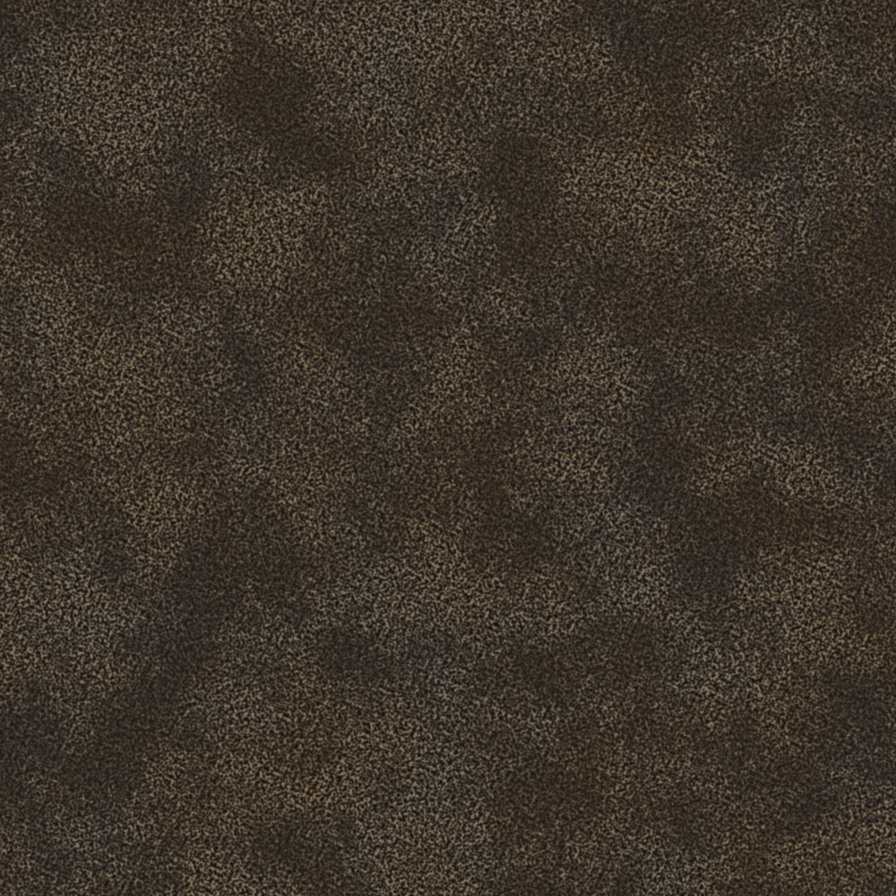
This texture is drawn by a WebGL 2 fragment shader. Its source:

```glsl
#version 300 es
precision highp float;
// Dark, earthy ground: fine brown grain gathered into soft, mottled patches.
// Layered gradient noise sets the patches, which raise the tone and contrast
// of the grain; slow tints and sparse pale specks break up the brown.

uniform vec2 u_resolution;
out vec4 fragColor;

// Two well mixed values from 0 to 1 for each lattice cell
vec2 hash2(vec2 cell) {
    uvec2 v = uvec2(ivec2(cell) + 4096) * 1664525u + 1013904223u;
    v.x += v.y * 1664525u;
    v.y += v.x * 1664525u;
    v ^= v >> 16u;
    v.x += v.y * 1664525u;
    v.y += v.x * 1664525u;
    v ^= v >> 16u;
    return vec2(v & 65535u) / 65535.0;
}

float cornerSlope(vec2 cell, vec2 offset) {
    float angle = 6.28319 * hash2(cell).x;
    return dot(vec2(cos(angle), sin(angle)), offset);
}

// Gradient noise scaled to a standard deviation near one
float noise(vec2 p) {
    vec2 i = floor(p), f = fract(p);
    vec2 w = f * f * f * (f * (f * 6.0 - 15.0) + 10.0);
    vec2 e = vec2(1.0, 0.0);
    float low = mix(cornerSlope(i, f), cornerSlope(i + e, f - e), w.x);
    float high = mix(cornerSlope(i + e.yx, f - e.yx), cornerSlope(i + 1.0, f - 1.0), w.x);
    return 4.5 * mix(low, high, w.y);
}

mat2 rotation(float angle) {
    float c = cos(angle), s = sin(angle);
    return mat2(c, s, -s, c);
}

// Rotated octaves, so that no lattice direction shows
float mottling(vec2 p) {
    float sum = 0.0, weight = 0.7;
    for (int octave = 0; octave < 5; octave++) {
        sum += weight * noise(p);
        p = rotation(0.9) * p * 1.93 + 17.3;
        weight *= 0.78;
    }
    return sum;
}

// Small round specks, each kept inside its own cell
float specks(vec2 p, float share) {
    vec2 cell = floor(p);
    vec2 center = 0.35 + 0.3 * hash2(cell + 701.0);
    float present = step(1.0 - share, hash2(cell + 353.0).y);
    return present * (1.0 - smoothstep(0.1, 0.4, length(fract(p) - center)));
}

void main() {
    vec2 uv = gl_FragCoord.xy / u_resolution.y;

    // Patches of lighter, rougher ground
    float patchiness = smoothstep(-2.1, 2.1, mottling(uv * 6.0 + 3.7));

    // Fine grain with a longer tail towards the light side
    float grain = 0.92 * noise(rotation(0.47) * uv * 285.0)
                + 0.5 * noise(rotation(1.13) * uv * 172.0 + 57.0);
    grain += 0.12 * (grain * grain - 1.0);

    float tone = 0.1 + 0.37 * patchiness + grain * (0.17 + 0.28 * patchiness);
    tone += 0.5 * specks(rotation(0.3) * uv * 190.0, 0.014);
    tone = clamp(tone, -0.4, 1.4);
    vec3 color = mix(vec3(0.18, 0.15, 0.125), vec3(0.40, 0.355, 0.28), tone);

    // Slow drift between rust and grey, and a slight tint on single grains
    float warmth = 0.4 * noise(uv * 5.0 + 91.0) + 0.35 * noise(uv * 13.0 + 33.0)
                 + 0.65 * noise(rotation(0.8) * uv * 190.0 + 11.0);
    color *= 1.0 + warmth * vec3(0.026, -0.003, -0.05);

    // Rare rust-red specks
    color += vec3(0.13, 0.03, 0.0) * specks(rotation(0.7) * uv * 140.0 + 40.0, 0.003);

    fragColor = vec4(color, 1.0);
}
```
